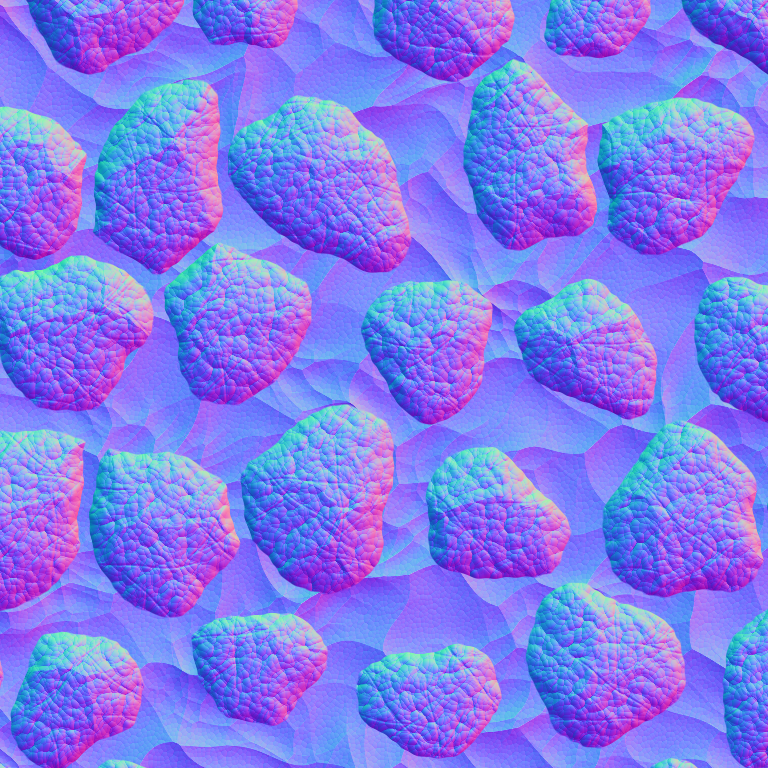
A WebGL 2 fragment shader for this texture map:

```glsl
#version 300 es
precision highp float;

uniform vec2 u_resolution;
out vec4 fragColor;

// Stone layout and shape
const float STONES_ACROSS = 4.5;
const float STONE_JITTER = 0.24;
const float STONE_GAP = 0.16;
const vec2 RADIUS_RANGE = vec2(0.27, 0.50);
const vec3 LOBES = vec3(0.06, 0.10, 0.035);
// Stone relief
const float DOME_CENTER = 0.25;
const float DOME_RIM = 0.15;
const float FACET_DEPTH = 0.022;
const float PEBBLE_DEPTH = 0.0055;
const float GRAIN_DEPTH = 0.0022;
const float SCRATCH_DEPTH = 0.0010;
const float SCRATCH_WIDTH = 0.0017;
const int SCRATCH_SETS = 5;
// Ground relief
const float FOLD_DEPTH = 0.019;
const float CREASE_DEPTH = 0.0055;
const float DUST_DEPTH = 0.0005;
const vec2 STONE_TILT = vec2(0.0, 0.06);
const float SAMPLE_STEP = 0.0008;
const float TAU = 6.2831853;

vec2 hash2(vec2 p) {
  vec3 q = fract(p.xyx * vec3(0.1031, 0.1030, 0.0973));
  q += dot(q, q.yzx + 33.33);
  return fract((q.xx + q.yz) * q.zy);
}

// Squared distance to the nearest scattered point
float cellular(vec2 p) {
  vec2 cell = floor(p);
  float nearest = 4.0;
  for (int y = -1; y <= 1; y++) {
    for (int x = -1; x <= 1; x++) {
      vec2 id = cell + vec2(x, y);
      vec2 d = id + hash2(id + 71.0) - p;
      nearest = min(nearest, dot(d, d));
    }
  }
  return nearest;
}

// Layered sines that chip the stone outlines
vec2 chip(vec2 p) {
  vec2 wide = sin(p.yx * 71.0 + 2.5 * sin(p * 33.0 + 1.0));
  vec2 fine = sin(p.yx * 240.0 + 3.0 * sin(p * 97.0));
  return 0.0022 * wide + 0.0007 * fine;
}

// Relative distance from one stone's center: 1 on its outline
float stoneDistance(vec2 d, vec2 id, float radius) {
  vec2 shape = hash2(id + 19.0);
  vec2 phase = hash2(id + 43.0) * TAU;
  float turn = shape.x * TAU;
  float stretch = mix(0.98, 1.20, shape.y);
  d = mat2(cos(turn), sin(turn), -sin(turn), cos(turn)) * d;
  d *= vec2(1.0 / stretch, stretch);
  float a = atan(d.y, d.x + 1e-6);
  vec3 waves = sin(vec3(2.0, 3.0, 5.0) * a + vec3(phase, phase.x + phase.y));
  return length(d) / (radius * (1.0 + dot(LOBES, waves)));
}

// x: relative distance in the nearest stone, y: its radius
vec2 stoneField(vec2 p) {
  vec2 q = (p + chip(p)) * STONES_ACROSS;
  float first = 9.0, second = 9.0, radius = 0.4;
  for (int y = -1; y <= 1; y++) {
    float row = floor(q.y) + float(y);
    float shift = 0.5 * mod(row, 2.0);
    for (int x = -1; x <= 1; x++) {
      vec2 id = vec2(floor(q.x - shift) + float(x), row);
      vec2 center = id + vec2(shift, 0.0) + 0.5 + STONE_JITTER * (hash2(id + 7.0) - 0.5);
      float size = mix(RADIUS_RANGE.x, RADIUS_RANGE.y, sqrt(hash2(id + 29.0).x));
      float t = stoneDistance(q - center, id, size);
      second = min(second, max(first, t));
      if (t < first) { first = t; radius = size; }
    }
  }
  // Trim stones where neighbours would touch
  float trimmed = max(first, 1.0 - 0.8 * (second - first - STONE_GAP));
  return vec2(trimmed, radius / STONES_ACROSS);
}

// Thin curved grooves in several directions
float scratches(vec2 p) {
  float sum = 0.0;
  for (int i = 0; i < SCRATCH_SETS; i++) {
    float k = float(i);
    float angle = 0.7 + 2.4 * k;
    vec2 along = vec2(cos(angle), sin(angle));
    float v = dot(p, along);
    float u = dot(p, vec2(-along.y, along.x)) + 0.012 * sin(v * 15.0 + k) + 0.002 * sin(v * 67.0);
    float spacing = 0.085 + 0.013 * k;
    float d = (fract(u / spacing + 0.37 * k) - 0.5) * spacing / SCRATCH_WIDTH;
    float broken = smoothstep(-0.2, 0.5, sin(v * 21.0 + 9.0 * sin(u * 13.0) + k));
    sum += broken * exp(-d * d);
  }
  return sum;
}

float stoneHeight(vec2 p) {
  vec2 s = stoneField(p);
  float t2 = min(s.x * s.x, 1.5);
  float h = -s.y * (DOME_CENTER * t2 + DOME_RIM * t2 * t2 * t2);
  vec2 w = p + chip(p * 0.8 + 3.0);
  h += FACET_DEPTH * cellular(w * 9.0);
  h -= PEBBLE_DEPTH * cellular(w * 62.0);
  h -= GRAIN_DEPTH * cellular(w * 135.0 + 5.0);
  return h - SCRATCH_DEPTH * scratches(p);
}

float groundHeight(vec2 p) {
  vec2 w = p + 0.022 * sin(p.yx * 19.0 + 2.0 * sin(p * 11.0)) + 0.006 * sin(p.yx * 53.0);
  float h = FOLD_DEPTH * cellular(w * vec2(10.0, 13.0));
  h += CREASE_DEPTH * cellular(w * 25.0 + 8.0) * (0.6 + 0.6 * sin(p.x * 17.0 + 3.0 * sin(p.y * 13.0)));
  return h - DUST_DEPTH * cellular(p * 190.0);
}

vec3 normalColor(vec2 slope) {
  return 0.5 + 0.5 * normalize(vec3(-slope, 1.0));
}

void main() {
  vec2 p = gl_FragCoord.xy / u_resolution.y;
  vec2 dx = vec2(SAMPLE_STEP, 0.0), dy = dx.yx;
  float stone = stoneHeight(p), ground = groundHeight(p);
  vec2 stoneSlope = vec2(stoneHeight(p + dx), stoneHeight(p + dy)) - stone;
  vec2 groundSlope = vec2(groundHeight(p + dx), groundHeight(p + dy)) - ground;

  // Stones over ground with a soft outline
  float soft = 2.0 * STONES_ACROSS / u_resolution.y;
  float cover = 1.0 - smoothstep(1.0 - soft, 1.0 + soft, stoneField(p).x);
  vec3 color = mix(normalColor(groundSlope / SAMPLE_STEP),
                   normalColor(stoneSlope / SAMPLE_STEP + STONE_TILT), cover);
  fragColor = vec4(color, 1.0);
}
```
